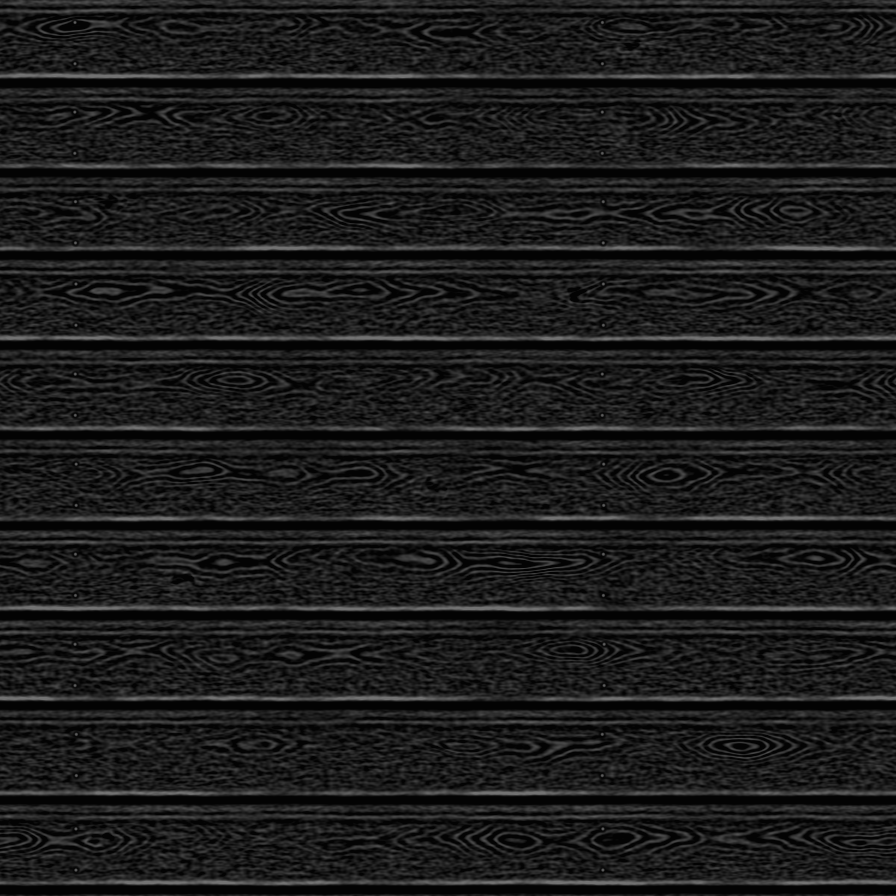
This texture map is drawn by a three.js fragment shader. Its source:

```glsl
// Ten dark horizontal timber boards with black gaps, lit edges, nails and pits.
// Each board warps a ring phase around its heart line to form eyes and arches,
// over fine streaks of gradient noise; everything wraps at the canvas edges.

varying vec2 vUv;

const float BOARDS = 10.0;          // boards down the canvas; 1 unit = 1 board
const float FIRST_GAP = 0.911;      // first gap, measured from the top
const float GAP_HALF = 0.05;
const float SOFT = 0.018;           // edge smoothing
const float FACE_TONE = 0.104;
const float LIP_TONE = 0.185;
const float EDGE_LIGHT = 0.33;
const float RINGS = 12.5;           // growth rings per board height
const float RING_CONTRAST = 0.27;
const float STREAK_CONTRAST = 0.17;
const float HEART = 0.42;           // heart line below the gap
const vec2 NAIL_X = vec2(0.085, 0.673);
const vec2 NAIL_Y = vec2(0.32, 0.78);
const float TAU = 6.2831853;

float hash(vec2 p) {
  return fract(sin(dot(p, vec2(127.1, 311.7))) * 43758.545);
}

float cornerSlope(vec2 cell, vec2 offset, float period) {
  float angle = TAU * hash(vec2(mod(cell.x, period), cell.y));
  return dot(vec2(cos(angle), sin(angle)), offset);
}

// Gradient noise, periodic along x
float noise(vec2 p, float period) {
  vec2 i = floor(p), f = fract(p);
  vec2 u = f * f * f * (f * (f * 6.0 - 15.0) + 10.0);
  vec2 e = vec2(1.0, 0.0);
  return mix(
    mix(cornerSlope(i, f, period), cornerSlope(i + e, f - e, period), u.x),
    mix(cornerSlope(i + e.yx, f - e.yx, period), cornerSlope(i + 1.0, f - 1.0, period), u.x),
    u.y);
}

float grain(float x, float y, float cols, float rows, float seed) {
  return noise(vec2(x * cols, y * rows + seed * 53.0 + 0.37), cols);
}

float ridge(float x, float center, float width) {
  float d = (x - center) / width;
  return exp(-d * d);
}

float wrapped(float dx) { return fract(dx + 0.5) - 0.5; }

// Gaps sit slightly higher in the middle of the canvas
float gapAt(float k) {
  float m = mod(k, BOARDS);
  float middle = step(1.5, m) * step(m, 7.5);
  return FIRST_GAP + k + mix(0.02, 0.0052 * (m - 2.0) - 0.061, middle);
}

// Ring relief in x, strength of the ring band in y
vec2 rings(float x, float y, float seed) {
  float v = y - HEART - 0.1 * (hash(vec2(seed, 3.0)) - 0.5);
  v += 0.12 * grain(x, 0.0, 7.0, 1.0, seed + 20.0);
  v += 0.03 * grain(x, y, 24.0, 3.0, seed);
  float phase = RINGS * sqrt(v * v + 0.0006);
  phase += 9.0 * grain(x, 0.0, 5.0, 1.0, seed + 40.0);
  phase += 3.0 * grain(x, 0.0, 13.0, 1.0, seed + 60.0);
  phase += 0.5 * grain(x, y, 45.0, 6.0, seed);
  float core = 0.0, eyes = 0.0;
  for (int i = 0; i < 2; i++) {
    vec2 id = vec2(seed, float(i) + 7.0);
    float dx = wrapped(x - hash(id));
    float size = hash(id + 11.0);
    float eye = exp(-dx * dx / 0.0018 - v * v / 0.035);
    phase -= (1.0 + 3.0 * size) * eye;
    eyes += eye * size;
    core += size * exp(-dx * dx / 0.00005 - v * v / 0.002);
  }
  float band = exp(-v * v / (v > 0.0 ? 0.03 : 0.02));
  band *= clamp(0.72 + 0.9 * grain(x, 0.0, 9.0, 1.0, seed + 80.0) + 0.4 * eyes, 0.4, 1.1);
  float crest = pow(0.5 + 0.5 * sin(TAU * phase), 1.6);
  return vec2(band * (crest - 0.46) - 0.4 * core, band);
}

void main() {
  float x = vUv.x;
  float down = (1.0 - vUv.y) * BOARDS;

  // Board index and distances to the gaps above and below
  float k = floor(down - FIRST_GAP);
  k += step(gapAt(k + 1.0), down) - step(down, gapAt(k));
  float y = down - gapAt(k);
  float below = gapAt(k + 1.0) - down;
  float seed = mod(k, BOARDS);

  // Face: rings, long fibres and fine flecks
  float bend = y + 0.06 * grain(x, y, 9.0, 2.0, seed + 15.0);
  float fibre = 0.6 * grain(x, bend, 24.0, 20.0, seed) + 0.8 * grain(x, bend, 70.0, 27.0, seed + 5.0);
  float streak = fibre + grain(x, bend, 150.0, 32.0, seed + 10.0);
  float face = smoothstep(0.2, 0.29, y) * smoothstep(0.08, 0.2, below);
  vec2 ring = rings(x, y, seed) * face;
  float tone = FACE_TONE + STREAK_CONTRAST * streak * mix(0.55, 1.0, face) * (1.0 - 0.55 * ring.y);
  tone += RING_CONTRAST * ring.x;

  // Lip under the gap, with its uneven groove lines
  float wobble = 0.02 * grain(x, 0.0, 11.0, 1.0, seed + 100.0);
  wobble += 0.012 * grain(x, 0.0, 37.0, 1.0, seed + 110.0);
  float wear = grain(x, 0.0, 8.0, 1.0, seed + 120.0);
  float chip = grain(x, y, 30.0, 6.0, seed + 130.0);
  tone = mix(tone, LIP_TONE + 0.12 * streak + 0.1 * wear, ridge(y, 0.095, 0.035));
  tone -= (0.09 + 0.1 * chip) * ridge(y, 0.146 + wobble, 0.018);
  tone += (0.13 + 0.12 * wear + 0.08 * chip) * ridge(y, 0.185 + wobble, 0.02);
  tone -= (0.09 + 0.08 * chip) * ridge(y, 0.24 + wobble, 0.024);

  // Lit lower edge
  float lit = clamp(0.8 + 1.1 * wear + 0.5 * chip, 0.25, 1.2);
  tone += EDGE_LIGHT * lit * ridge(below, 0.08 + 0.6 * wobble, 0.027);

  // Nails and worn pits
  for (int i = 0; i < 2; i++) {
    float side = float(i);
    float nailX = mix(NAIL_X.x, NAIL_X.y, side) + 0.003 * (hash(vec2(seed, side)) - 0.5);
    vec2 toNail = vec2(wrapped(x - nailX) * BOARDS, min(abs(y - NAIL_Y.x), abs(y - NAIL_Y.y)));
    float r = length(toNail);
    tone = mix(tone, 0.015, 0.8 * (1.0 - smoothstep(0.025, 0.055, r)));
    tone = mix(tone, 0.36, 1.0 - smoothstep(0.005, 0.026, r));

    vec2 id = vec2(seed + 31.0, side);
    vec2 toPit = vec2(wrapped(x - hash(id)) * BOARDS * 0.5, y - 0.3 - 0.45 * hash(id + 5.0));
    float rough = length(toPit) + 0.09 * grain(x, y, 110.0, 11.0, seed + 9.0);
    float present = step(0.7, hash(id + 9.0));
    tone += present * (0.05 * ridge(rough, 0.09, 0.025) - 0.13 * (1.0 - smoothstep(0.02, 0.08, rough)));
  }

  // Black gap
  float edge = GAP_HALF + 0.5 * wobble;
  tone *= smoothstep(edge - SOFT, edge + SOFT, min(y, below));
  gl_FragColor = vec4(vec3(clamp(tone, 0.012, 0.45)), 1.0);
}
```
